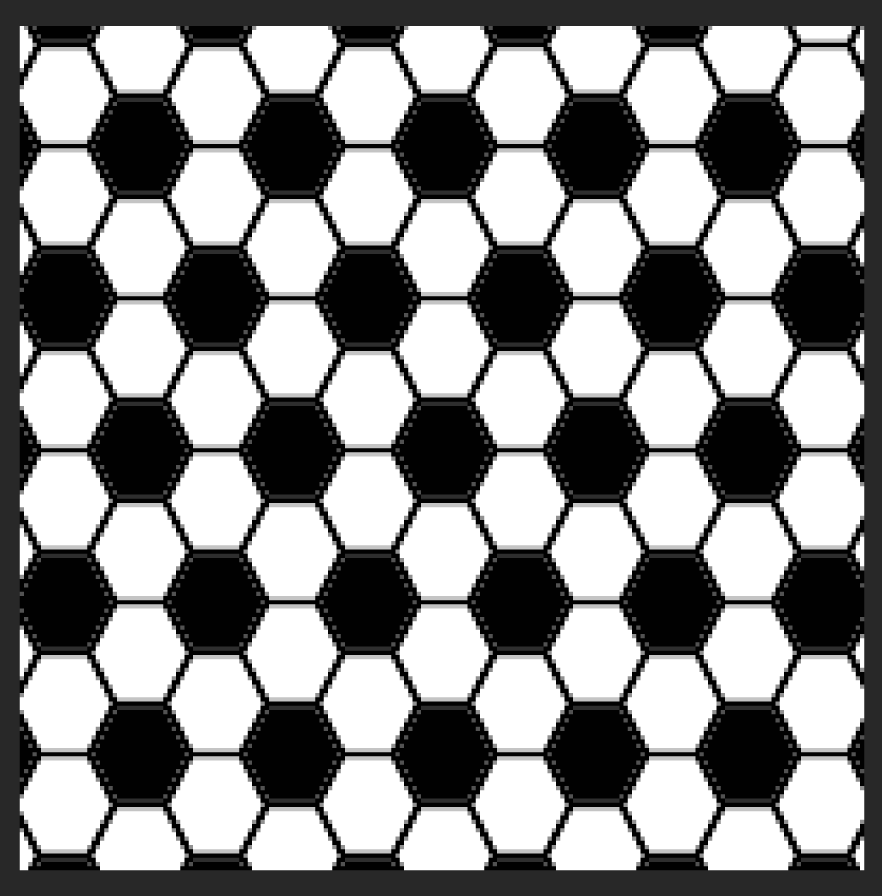
A WebGL 1 fragment shader for this pattern:

```glsl
precision highp float;
uniform vec2 u_resolution;

#define PANEL_ORIGIN vec2(0.0221, 0.0286)
#define PANEL_SIZE 0.9425
#define CELLS 200.0
#define ANCHOR vec2(28.0, 27.0)
#define COLUMN_PITCH 18.0
#define HEX_HEIGHT 24.0
#define BLANK_HEX vec2(9.0, 3.0)
#define FRAME_TONE 0.157
#define INK_TONE 0.005
#define SAMPLES 4

// Centre of a hexagon from its column and row; odd columns shift half a step.
vec2 hexCenter(vec2 id) {
  return vec2(COLUMN_PITCH * id.x, HEX_HEIGHT * (id.y + 0.5 * id.x));
}

// Nearest row of hexagons within a column.
float hexRow(float column, float y) {
  return floor(y / HEX_HEIGHT - 0.5 * column + 0.5);
}

// Distances, in cells, to the flat edge (x) and along the row to the slanted edge (y).
vec2 edgeGaps(vec2 offset) {
  float halfHeight = 0.5 * HEX_HEIGHT;
  vec2 a = abs(offset);
  return vec2(halfHeight - a.y, halfHeight - 0.5 * a.y - a.x);
}

// Tone of one square cell of the honeycomb.
float cellTone(vec2 cell) {
  vec2 q = cell - ANCHOR;

  // Owner: take the column to the left unless its slanted edge is crossed.
  vec2 id = vec2(floor(q.x / COLUMN_PITCH), 0.0);
  id.y = hexRow(id.x, q.y);
  vec2 gaps = edgeGaps(q - hexCenter(id));
  if (gaps.y < 0.0) {
    id.x += 1.0;
    id.y = hexRow(id.x, q.y);
    gaps = edgeGaps(q - hexCenter(id));
  }

  // Every third hexagon is dark, save for the blank one.
  bool dark = mod(id.y - id.x + 0.5, 3.0) < 1.0
           && distance(id, BLANK_HEX) > 0.5;

  // Outline, then stepped grey fringes inside it.
  if (min(gaps.x, gaps.y) < 0.75) return INK_TONE;
  if (gaps.y < 1.25) return dark ? 0.32 : 0.57;
  if (gaps.x < 1.25) return dark ? 0.18 : 0.77;
  return dark ? INK_TONE : 1.0;
}

// Panel of cells inside a plain frame.
float sceneTone(vec2 uv) {
  vec2 p = (uv - PANEL_ORIGIN) / PANEL_SIZE;
  vec2 inside = step(vec2(0.0), p) * step(p, vec2(1.0));
  if (inside.x * inside.y < 0.5) return FRAME_TONE;
  return cellTone(floor(p * CELLS));
}

void main() {
  // Supersampling smooths the borders between cells.
  float tone = 0.0;
  for (int j = 0; j < SAMPLES; j++) {
    for (int i = 0; i < SAMPLES; i++) {
      vec2 jitter = (vec2(float(i), float(j)) + 0.5) / float(SAMPLES) - 0.5;
      tone += sceneTone((gl_FragCoord.xy + jitter) / u_resolution.y);
    }
  }
  gl_FragColor = vec4(vec3(tone / float(SAMPLES * SAMPLES)), 1.0);
}
```
